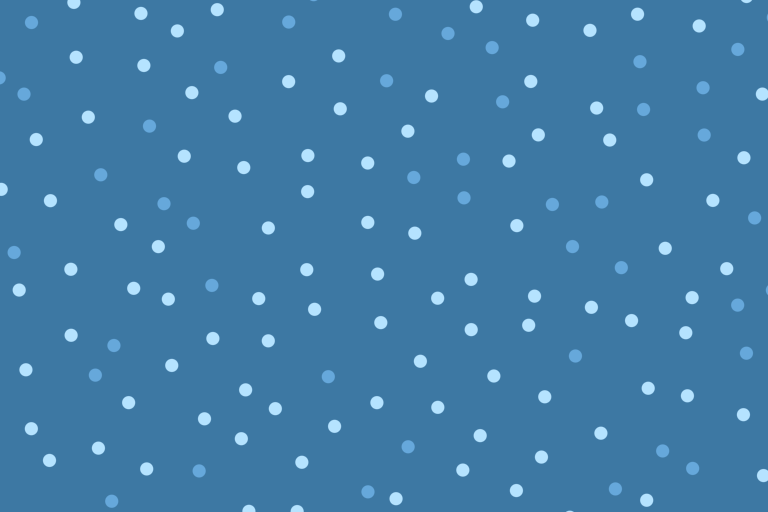
A Shadertoy shader for this pattern:

```glsl
// Scattered round dots in two light blues on a flat denim-blue ground.
// Dots sit on a tilted, staggered lattice; an integer hash moves each one
// inside a small disc, so they look random yet never overlap.

const vec3 GROUND_BLUE = vec3(0.24, 0.47, 0.64);
const vec3 PALE_BLUE   = vec3(0.71, 0.89, 1.00);
const vec3 MID_BLUE    = vec3(0.40, 0.66, 0.86);

// Lengths are fractions of the canvas height.
const float DOT_RADIUS   = 0.0128;
const vec2  LATTICE_STEP = vec2(0.1133, 0.0981);
const float MAX_JITTER   = 0.033;
const float LATTICE_TILT = 0.37;
const float PALE_SHARE   = 0.69;
const float TAU          = 6.2832;

// Integer hash: three random values in 0..1 for a lattice cell.
vec3 hashCell(ivec2 cell) {
    uvec3 v = uvec3(uvec2(cell + 4096), 17u);
    v = v * 1664525u + 1013904u;
    v.x += v.y * v.z; v.y += v.z * v.x; v.z += v.x * v.y;
    v ^= v >> 16u;
    v.x += v.y * v.z; v.y += v.z * v.x; v.z += v.x * v.y;
    return vec3(v & 65535u) / 65535.0;
}

vec2 rotate(vec2 p, float angle) {
    float c = cos(angle), s = sin(angle);
    return vec2(c * p.x - s * p.y, s * p.x + c * p.y);
}

// Uniform random offset inside a disc.
vec2 discOffset(vec2 random, float radius) {
    float angle = TAU * random.x;
    return radius * sqrt(random.y) * vec2(cos(angle), sin(angle));
}

// Antialiased coverage of a disc.
float discMask(vec2 p, float radius, float pixel) {
    return 1.0 - smoothstep(-0.75 * pixel, 0.75 * pixel, length(p) - radius);
}

// Paints the dots of all lattice cells around p over a base colour.
vec3 paintDots(vec3 base, vec2 p, float pixel) {
    vec3 color = base;
    float nearRow = round(p.y / LATTICE_STEP.y);
    for (int j = -1; j <= 1; j++) {
        float row = nearRow + float(j);
        float stagger = 0.5 * mod(row, 2.0);
        float nearColumn = round(p.x / LATTICE_STEP.x - stagger);
        for (int i = -1; i <= 1; i++) {
            float column = nearColumn + float(i);
            vec3 random = hashCell(ivec2(column, row));
            vec2 center = vec2(column + stagger, row) * LATTICE_STEP
                        + discOffset(random.xy, MAX_JITTER);
            vec3 dotColor = random.z < PALE_SHARE ? PALE_BLUE : MID_BLUE;
            color = mix(color, dotColor, discMask(p - center, DOT_RADIUS, pixel));
        }
    }
    return color;
}

void mainImage(out vec4 fragColor, in vec2 fragCoord) {
    float pixel = 1.0 / iResolution.y;
    vec2 p = rotate(fragCoord * pixel, LATTICE_TILT);
    fragColor = vec4(paintDots(GROUND_BLUE, p, pixel), 1.0);
}
```
